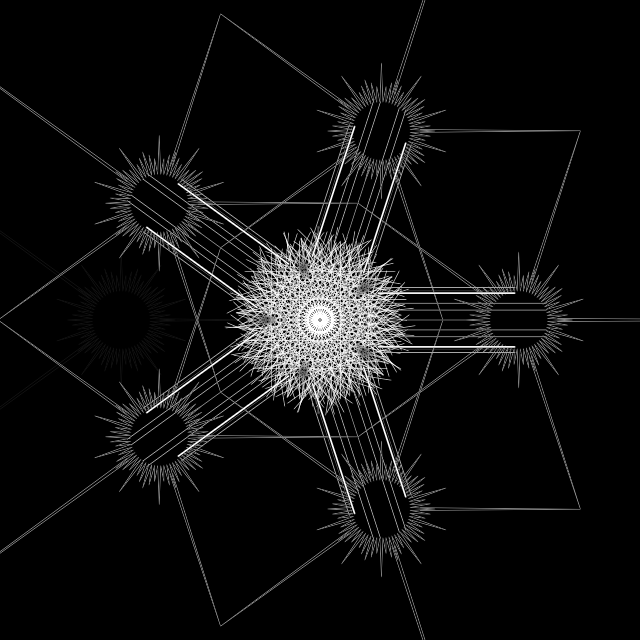
Write a WebGL 2 fragment shader that draws this background.

```glsl
#version 300 es
precision highp float;
// White line art on black: a dense hedgehog of tangent chords in the middle,
// five spiked rings around it, joined by beams and thin wedges in fivefold
// symmetry. Chords and spikes are folded by angle, so few loops are needed.
uniform vec2 u_resolution;
out vec4 outColor;

const float TAU = 6.2831853;
const float ORBIT = 0.3105;
float pixel;

float hash(float n) { return fract(sin(n * 127.1) * 4375.85); }

// Coverage of a stroke at a distance from its centre line
float stroke(float dist, float halfWidth) {
  return clamp((halfWidth - abs(dist)) / pixel + 0.5, 0.0, 1.0);
}

float inside(float x, float low, float high) {
  return smoothstep(low - pixel, low + pixel, x) * (1.0 - smoothstep(high - pixel, high + pixel, x));
}

vec2 polar(float radius, float angle) { return radius * vec2(cos(angle), sin(angle)); }

// Two thin lines that leave the ring at a and meet at b
float wedge(vec2 p, vec2 a, vec2 b) {
  vec2 dir = normalize(b - a);
  float len = length(b - a);
  float along = dot(p - a, dir);
  float across = abs(dir.x * (p.y - a.y) - dir.y * (p.x - a.x));
  float spread = 0.0027 * (1.0 - along / len);
  return 0.68 * stroke(across - spread, 0.0004) * inside(along, 0.06, len);
}

// Ring of sixty hollow spikes, every sixth one long
float spikes(vec2 p) {
  float r = length(p);
  float turn = atan(p.y, p.x) / TAU * 60.0;
  float id = floor(turn + 0.5);
  float kind = abs(mod(id, 6.0) - 3.0);
  float tip = kind < 0.5 ? 0.106 : 0.063 + 0.007 * kind;
  float across = abs(turn - id) * TAU / 60.0 * r;
  float edge = 0.0024 * (tip - r) / (tip - 0.045);
  return 0.68 * stroke(across - edge, 0.0004) * inside(r, 0.045, tip);
}

// Parallel lines from the core to a ring lying on the x axis
float beams(vec2 q) {
  float y = abs(q.y);
  float through = stroke(y - 0.0155, 0.0005) + stroke(y - 0.0262, 0.0005);
  float heavy = stroke(y - 0.042, 0.0013);
  float outer = stroke(y - 0.0508, 0.0006) + 0.6 * stroke(y - 0.0455, 0.0003);
  float middle = stroke(y, 0.0005) * inside(q.x, 0.09, 0.255);
  return 0.8 * through * inside(q.x, 0.09, 0.354)
    + (heavy + 0.75 * outer) * inside(q.x, 0.09, 0.305) + 0.65 * middle;
}

// Families of chords, each tangent to its own circle
float core(vec2 p) {
  float r = length(p);
  float angle = atan(p.y, p.x);
  float dark = 1.0;
  for (int i = 0; i < 6; i++) {
    float f = float(i);
    float tangent = 0.003 + 0.0145 * f;
    float count = 30.0 + 5.0 * mod(f, 3.0);
    if (r <= tangent) continue;
    float reach = acos(tangent / r);
    for (float side = -1.0; side < 2.0; side += 2.0) {
      float id = floor((angle + side * reach) / TAU * count + 0.5);
      float dist = r * cos(angle - id * TAU / count) - tangent;
      float tip = 0.108 + 0.042 * hash(mod(id, count / 5.0) + 11.0 * f);
      dark *= 1.0 - 0.85 * stroke(dist, 0.0005) * inside(r, tangent, tip);
    }
  }
  // Five dim gaps and a bright heart
  float gap = exp(-pow((r - 0.085) / 0.014, 2.0)) * smoothstep(0.8, 1.0, -cos(5.0 * angle));
  return (1.0 - dark) * (1.0 - 0.5 * gap) + 0.6 * exp(-pow(r / 0.02, 2.0));
}

void main() {
  float size = min(u_resolution.x, u_resolution.y);
  pixel = 1.0 / size;
  vec2 p = (gl_FragCoord.xy - 0.5 * u_resolution) / size;
  vec2 hub = vec2(ORBIT, 0.0);
  float light = core(p);

  // Five rings with their beams and wedges
  for (int k = 0; k < 5; k++) {
    float turn = TAU * float(k) / 5.0;
    float c = cos(turn), s = sin(turn);
    vec2 q = vec2(c * p.x + s * p.y, c * p.y - s * p.x);
    vec2 mirrored = vec2(q.x, abs(q.y));
    light = max(light, spikes(p - polar(ORBIT, turn)));
    light = max(light, beams(q));
    light = max(light, wedge(q, hub, vec2(0.814, 0.0)));
    light = max(light, wedge(mirrored, hub, polar(0.503, TAU / 10.0)));
    light = max(light, wedge(mirrored, hub, polar(0.192, TAU / 5.0)));
  }

  // Ghost ring on the left
  vec2 ghost = vec2(-p.x, abs(p.y));
  float faint = spikes(p + hub) + wedge(ghost, hub, vec2(0.1, 0.0))
    + wedge(ghost, hub, hub + polar(0.5, TAU / 10.0));
  light = max(light, 0.13 * faint);

  outColor = vec4(vec3(min(light, 1.0)), 1.0);
}
```
